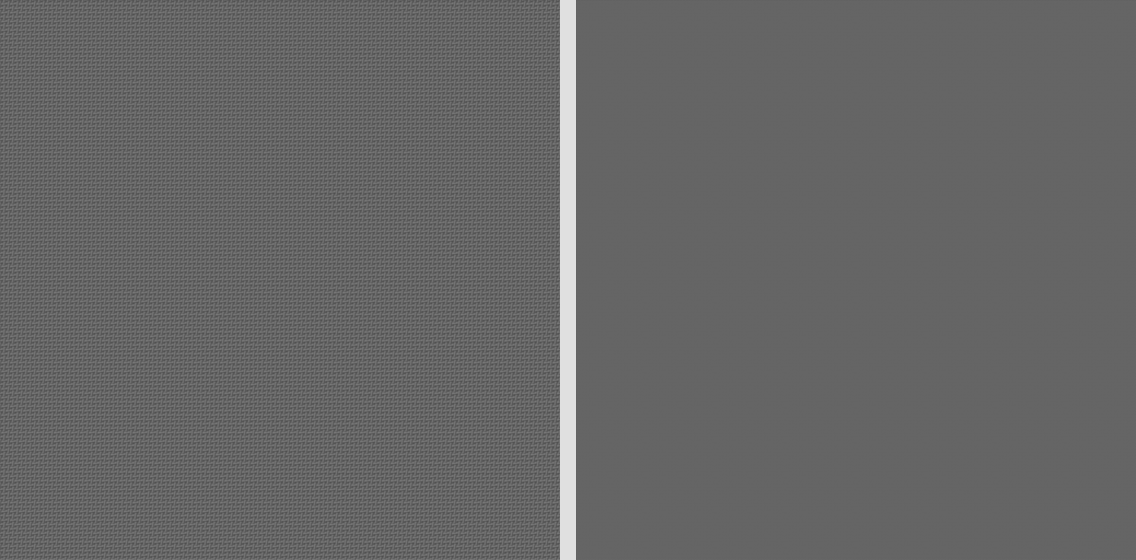
Left, the tile; right, the same tile 3 across and 3 down.
Give the GLSL for this pattern, as a Shadertoy shader.

```glsl
const float REPEATS = 64.0;
const int SAMPLES = 3;
const vec3 BASE_GREY = vec3(0.395);

float roundedBox(vec2 p, vec2 halfSize, float radius) {
    vec2 q = abs(p) - halfSize + radius;
    return length(max(q, 0.0)) + min(max(q.x, q.y), 0.0) - radius;
}

// Offset from the nearest copy of a point repeating every two cells
vec2 wrapCell(vec2 p, vec2 center) {
    return mod(p - center + 1.0, 2.0) - 1.0;
}

vec2 rotate(vec2 p, float angle) {
    float c = cos(angle), s = sin(angle);
    return vec2(c * p.x + s * p.y, c * p.y - s * p.x);
}

// Interlocking bars: horizontal on even cells, vertical on odd cells
float barDistance(vec2 p, vec2 halfSize, float tilt) {
    float d = 1e3;
    for (int i = 0; i < 2; i++) {
        float k = float(i);
        vec2 across = rotate(wrapCell(p, vec2(k)), tilt);
        vec2 upright = rotate(wrapCell(p, vec2(1.0 - k, k)), -tilt);
        d = min(d, roundedBox(across, halfSize, 0.16));
        d = min(d, roundedBox(upright, halfSize.yx, 0.16));
    }
    return d;
}

float reliefHeight(vec2 p) {
    float d = barDistance(p, vec2(0.76, 0.28), 0.12);
    return 1.0 - smoothstep(-0.24, 0.12, d);
}

// Slope lighting, positive on faces turned to the light
float emboss(vec2 p, vec2 lightStep) {
    return reliefHeight(p - lightStep) - reliefHeight(p + lightStep);
}

vec3 shade(vec2 p) {
    float slope = emboss(p, vec2(-0.08, 0.16));
    float groove = 1.0 - reliefHeight(p);
    return BASE_GREY + 0.085 * slope - 0.05 * (groove - 0.4);
}

void mainImage(out vec4 fragColor, in vec2 fragCoord) {
    vec3 color = vec3(0.0);

    // Average subpixel samples to smooth the fine relief
    for (int y = 0; y < SAMPLES; y++) {
        for (int x = 0; x < SAMPLES; x++) {
            vec2 jitter = (vec2(x, y) + 0.5) / float(SAMPLES) - 0.5;
            vec2 uv = (fragCoord + jitter) / iResolution.xy;
            color += shade(uv * REPEATS * 2.0);
        }
    }
    fragColor = vec4(color / float(SAMPLES * SAMPLES), 1.0);
}
```
